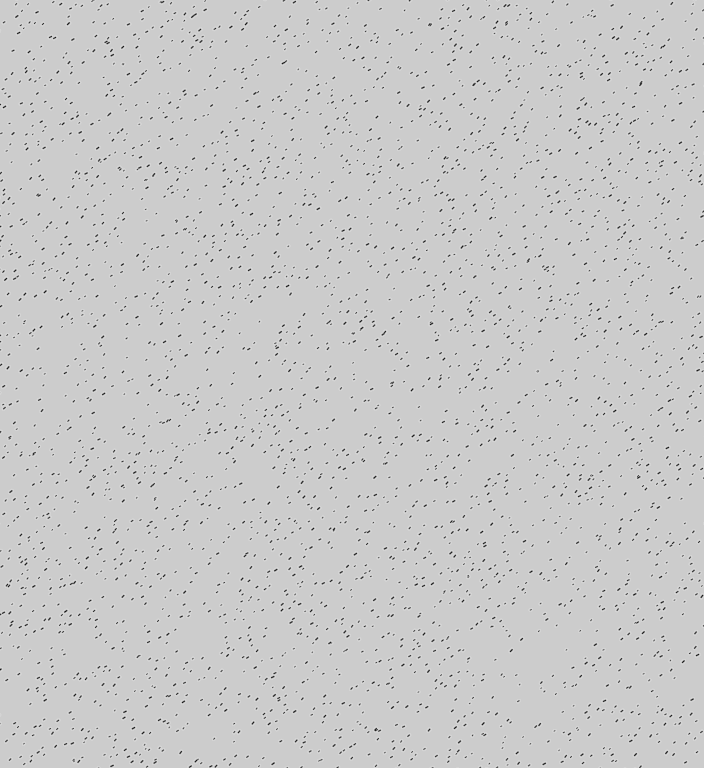
A WebGL 1 fragment shader for this texture:

```glsl
precision highp float;
// Pale grey paper sprinkled with tiny black slanted flecks.
// Each cell of a jittered grid may hold one short capsule; the nearest
// capsule's distance gives both the soft ink and a faint light rim.

uniform vec2 u_resolution;

// Lengths are in grid cells
#define CELLS 100.0        // cells per canvas height
#define DENSITY 0.38       // mean chance of a fleck in a cell
#define CLUMPING 0.35      // unevenness of the scatter
#define HALF_LENGTH 0.105
#define RADIUS 0.05
#define SOFTNESS 0.115     // half width of the ink edge
#define RIM_WIDTH 0.235    // reach of the light rim
#define SLANT 0.68         // mean direction, radians
#define SLANT_SPREAD 0.5
#define PAPER vec3(0.80)
#define RIM vec3(0.83)
#define INK vec3(0.0)

float hash(vec2 p) {
  return fract(sin(dot(p, vec2(127.1, 311.7))) * 43758.5453);
}

// Smooth value noise
float noise(vec2 p) {
  vec2 i = floor(p);
  vec2 f = fract(p);
  f = f * f * (3.0 - 2.0 * f);
  float low = mix(hash(i), hash(i + vec2(1.0, 0.0)), f.x);
  float high = mix(hash(i + vec2(0.0, 1.0)), hash(i + 1.0), f.x);
  return mix(low, high, f.y);
}

// Distance to a capsule centred on the origin
float capsule(vec2 p, float angle, float halfLength, float radius) {
  vec2 axis = vec2(cos(angle), sin(angle));
  float along = clamp(dot(p, axis), -halfLength, halfLength);
  return length(p - axis * along) - radius;
}

// Distance to the nearest fleck in the surrounding cells
float flecks(vec2 p) {
  vec2 home = floor(p);
  float nearest = 10.0;
  for (int y = -1; y <= 1; y++) {
    for (int x = -1; x <= 1; x++) {
      vec2 id = home + vec2(float(x), float(y));
      float chance = DENSITY * (1.0 + CLUMPING * (2.0 * noise(id * 0.19 + 40.0) - 1.0));
      if (hash(id + 7.3) < chance) {
        vec2 center = id + vec2(hash(id + 13.7), hash(id + 29.1));
        float angle = SLANT + SLANT_SPREAD * (hash(id + 51.9) - 0.5);
        float size = mix(0.5, 1.45, hash(id + 83.3));
        nearest = min(nearest, capsule(p - center, angle, HALF_LENGTH * size, RADIUS * size));
      }
    }
  }
  return nearest;
}

void main() {
  vec2 p = gl_FragCoord.xy / u_resolution.y * CELLS;
  float pixel = CELLS / u_resolution.y;
  float d = flecks(p);

  // Light rim first, then ink on top
  float soft = max(SOFTNESS, 0.5 * pixel);
  float rim = 1.0 - smoothstep(RIM_WIDTH - 0.03, RIM_WIDTH + 0.03, d);
  float ink = 1.0 - smoothstep(-soft, soft, d);
  vec3 color = mix(PAPER, RIM, rim);
  gl_FragColor = vec4(mix(color, INK, ink), 1.0);
}
```
